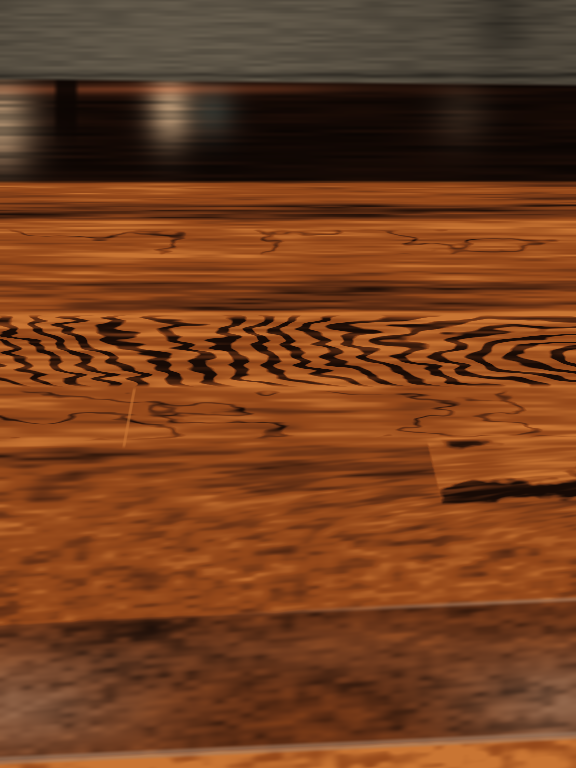
Reproduce this texture procedurally as a WebGL 1 fragment shader.

```glsl
precision highp float;
// A stained oak floor receding under a grey sofa. Planks are bands with their own
// tone, grain is stretched value noise in log depth, and the arched figure is
// made of warped rings; sheen and reflections are soft blobs laid on top.

uniform vec2 u_resolution;

#define GRAIN_CONTRAST 0.62
#define FIGURE_RINGS 15.0
#define FIGURE_DARKNESS 0.62
#define SEAM_SOFTNESS 0.003
#define SHEEN 0.75
#define INK vec3(0.09, 0.04, 0.02)
#define UMBER vec3(0.40, 0.19, 0.08)
#define AMBER vec3(0.58, 0.28, 0.10)
#define GOLD vec3(0.79, 0.46, 0.20)
#define CLOTH vec3(0.33, 0.30, 0.25)
#define GLOSS vec3(0.64, 0.50, 0.40)

float hash(vec2 p) {
  return fract(sin(dot(p, vec2(127.1, 311.7))) * 43758.5453);
}

float noise(vec2 p) {
  vec2 i = floor(p), f = fract(p);
  f = f * f * (3.0 - 2.0 * f);
  return mix(mix(hash(i), hash(i + vec2(1.0, 0.0)), f.x),
             mix(hash(i + vec2(0.0, 1.0)), hash(i + 1.0), f.x), f.y);
}

float fbm(vec2 p) {
  float sum = 0.0, amp = 0.5;
  for (int i = 0; i < 4; i++) {
    sum += amp * noise(p);
    p = p * 2.03 + 17.3;
    amp *= 0.5;
  }
  return sum;
}

float edge(float at, float v) {
  return smoothstep(at - SEAM_SOFTNESS, at + SEAM_SOFTNESS, v);
}

float band(float from, float to, float v) {
  return edge(from, v) * (1.0 - edge(to, v));
}

float blob(vec2 p, vec2 center, vec2 radius) {
  vec2 d = (p - center) / radius;
  return exp(-dot(d, d));
}

// Stain ramp from ink through umber and amber to gold
vec3 stain(float tone) {
  vec3 c = mix(INK, UMBER, smoothstep(0.0, 0.36, tone));
  c = mix(c, AMBER, smoothstep(0.3, 0.58, tone));
  return mix(c, GOLD, smoothstep(0.55, 0.95, tone));
}

// Arched dark strokes: rings around a point at the right, ragged along the fibre
float figure(vec2 p, float depth) {
  float ragged = noise(vec2(p.x * 9.0, depth * 75.0)) - 0.5;
  float warp = fbm(vec2(p.x * 5.0, p.y * 26.0)) - 0.5;
  vec2 q = vec2(1.04 - p.x, (p.y - 0.462 + 0.05 * (0.9 - p.x)) * 6.5);
  float r = length(q) + 0.16 * warp + 0.045 * ragged;
  float wave = sin(r * FIGURE_RINGS * 6.2832);
  float patchy = 0.5 * noise(vec2(p.x * 7.0, p.y * 30.0) + 4.0);
  return smoothstep(-0.05, 0.6, wave - patchy + 0.1);
}

vec3 planks(vec2 p) {
  float v = p.y + 0.033 * (p.x - 0.5) * smoothstep(0.5, 0.8, p.y);
  float depth = log(max(v - 0.05, 0.01));
  float near = smoothstep(0.55, 0.72, v);

  // Tone of each plank, far to near
  float tone = mix(0.56, 0.27, band(0.265, 0.286, v));
  tone = mix(tone, 0.67, band(0.286, 0.366, v));
  tone = mix(tone, 0.38, band(0.366, 0.406, v));
  tone = mix(tone, 0.74, band(0.406, 0.506, v));
  tone = mix(tone, 0.65, band(0.506, 0.58, v));
  float inlay = band(0.575, 0.66, v) * edge(0.755 + 0.3 * (v - 0.62), p.x);
  tone = mix(tone, 0.42 + 0.13 * smoothstep(0.6, 0.68, v), band(0.58, 0.797, v));
  tone = mix(tone, 0.68, inlay);
  float darkPlank = band(0.797, 0.975, v);
  tone = mix(tone, 0.27, darkPlank);
  tone = mix(tone, 0.78, edge(0.975, v));

  // Long fibres far away, shorter slanted flecks close by
  float slant = depth + 0.04 * p.x * near;
  float fibre = noise(vec2(p.x * mix(5.0, 16.0, near), slant * 65.0));
  fibre = 0.55 * fibre + 0.45 * noise(vec2(p.x * mix(14.0, 42.0, near), slant * 125.0));
  float cloud = fbm(vec2(p.x * 4.0, depth * 14.0)) - 0.47;
  tone += (fibre - 0.5) * GRAIN_CONTRAST * (1.0 - 0.45 * darkPlank) + 0.35 * cloud;

  // Figured boards: arches, a few faint veins, and blotches on the inlay
  float arches = figure(p, depth) * band(0.412, 0.502, v);
  float vein = abs(fbm(vec2(p.x * 5.0, v * 34.0)) - 0.5);
  float veins = (1.0 - smoothstep(0.0, 0.035, vein)) * (band(0.3, 0.33, v) + band(0.51, 0.57, v));
  float blotch = smoothstep(0.5, 0.6, fbm(vec2(p.x * 9.0, v * 30.0) + 2.7)) * inlay;
  tone -= FIGURE_DARKNESS * max(arches, max(0.55 * veins, 0.85 * blotch));
  vec3 c = stain(tone);

  // Gloss on the near dark board, then seams and a butt joint
  float sheen = blob(p, vec2(0.0, 0.92), vec2(0.24, 0.07)) + blob(p, vec2(1.0, 0.92), vec2(0.2, 0.07));
  sheen += 0.22 * blob(p, vec2(0.55, 0.85), vec2(0.4, 0.04));
  c = mix(c, GLOSS, SHEEN * min(sheen, 1.0) * darkPlank * (0.35 + 0.65 * fibre));
  float seam = band(0.794, 0.799, v) * smoothstep(0.3, 0.9, p.x) + band(0.969, 0.979, v);
  c = mix(c, GLOSS, 0.6 * seam);
  float joint = 1.0 - smoothstep(0.001, 0.004, abs(p.x - 0.225 + 0.25 * (v - 0.54)));
  return mix(c, GOLD, 0.6 * joint * band(0.506, 0.58, v));
}

// Deep shade beneath the sofa, with a leg and blurred window reflections
vec3 shade(vec2 p) {
  float streak = noise(vec2(p.x * 8.0, p.y * 240.0));
  vec3 c = INK * (0.45 + 0.7 * streak);
  c += vec3(0.32, 0.16, 0.09) * blob(p, vec2(0.25, 0.116), vec2(0.35, 0.007));
  float glow = blob(p, vec2(0.0, 0.16), vec2(0.06, 0.06)) + blob(p, vec2(0.295, 0.145), vec2(0.04, 0.045));
  glow += 0.2 * blob(p, vec2(0.8, 0.15), vec2(0.05, 0.04));
  c += vec3(0.55, 0.48, 0.38) * glow * (0.75 + 0.4 * streak);
  c += vec3(0.13, 0.16, 0.15) * blob(p, vec2(0.37, 0.145), vec2(0.04, 0.035));
  float leg = smoothstep(0.025, 0.012, abs(p.x - 0.115)) * (1.0 - smoothstep(0.15, 0.2, p.y));
  return mix(c, INK * 0.5, 0.9 * leg);
}

vec3 sofa(vec2 p) {
  float weave = noise(vec2(p.x * 20.0, p.y * 260.0)) - 0.5;
  float fold = blob(p, vec2(0.87, 0.02), vec2(0.05, 0.06));
  float hem = blob(p, vec2(p.x, 0.098), vec2(1.0, 0.004));
  return CLOTH * (1.0 + 0.22 * weave - 0.25 * fold - 0.35 * hem + 0.1 * sin(p.x * 5.0));
}

void main() {
  vec2 p = gl_FragCoord.xy / u_resolution;
  p.y = 1.0 - p.y;
  vec3 c = mix(shade(p), planks(p), edge(0.237, p.y));
  c = mix(sofa(p), c, edge(0.103 + 0.008 * p.x, p.y));
  gl_FragColor = vec4(clamp(c, 0.0, 1.0), 1.0);
}
```
